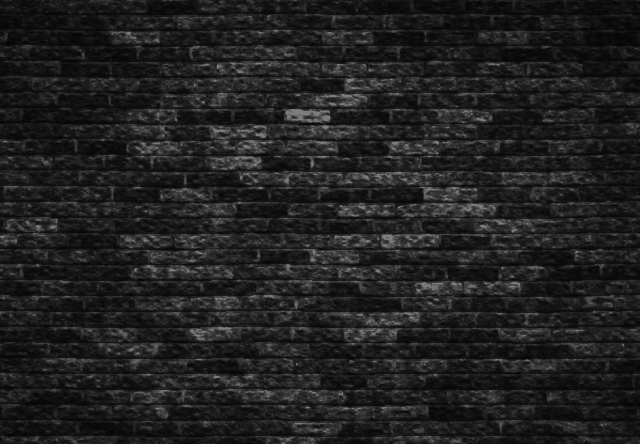
Reproduce this texture procedurally as a WebGL 2 fragment shader.

```glsl
#version 300 es
precision highp float;

uniform vec2 u_resolution;
out vec4 outColor;

#define ROWS 28.4
#define BRICK_LENGTH 0.118
#define JOINT 0.0062
#define EDGE_JITTER 0.16
#define ROUGHNESS 0.0034
#define BRICK_TONE 0.106
#define MORTAR_TONE 0.125
#define BRICK_VARIATION 1.25
#define GRAIN 2.3
#define RELIEF 1.3
#define VIGNETTE 0.95

float hash(vec2 p) {
    return fract(sin(dot(p, vec2(127.1, 311.7))) * 43758.5453);
}

float noise(vec2 p) {
    vec2 i = floor(p), f = fract(p);
    f = f * f * (3.0 - 2.0 * f);
    float low = mix(hash(i), hash(i + vec2(1.0, 0.0)), f.x);
    float high = mix(hash(i + vec2(0.0, 1.0)), hash(i + 1.0), f.x);
    return mix(low, high, f.y);
}

float fbm(vec2 p) {
    float sum = 0.0, amplitude = 0.5;
    for (int i = 0; i < 4; i++) {
        sum += amplitude * noise(p);
        p = p * 2.03 + 17.3;
        amplitude *= 0.5;
    }
    return sum;
}

// Position of the vertical joint left of a brick, in brick lengths
float jointAt(float index, float row) {
    return index + (hash(vec2(index, row + 40.0)) - 0.5) * EDGE_JITTER;
}

float boxDistance(vec2 p, vec2 halfSize, float radius) {
    vec2 d = abs(p) - halfSize + radius;
    return length(max(d, 0.0)) + min(max(d.x, d.y), 0.0) - radius;
}

void main() {
    vec2 p = gl_FragCoord.xy / u_resolution.y;
    vec2 uv = gl_FragCoord.xy / u_resolution;
    float pixel = 1.0 / u_resolution.y;

    // Courses sag slightly; alternate rows shift by half a brick
    float y = p.y * ROWS + 0.54 + 0.16 * (noise(p * vec2(5.0, 3.0)) - 0.5);
    float row = floor(y);
    float shift = 0.5 * mod(row, 2.0) + 0.35 * (hash(vec2(row, 9.0)) - 0.5);
    float x = p.x / BRICK_LENGTH + shift;
    float column = floor(x);
    if (x < jointAt(column, row)) column -= 1.0;
    else if (x >= jointAt(column + 1.0, row)) column += 1.0;
    float left = jointAt(column, row);
    float right = jointAt(column + 1.0, row);
    vec2 id = vec2(column, row);

    // Brick outline with chipped edges
    vec2 local = vec2((x - 0.5 * (left + right)) * BRICK_LENGTH, (fract(y) - 0.5) / ROWS);
    vec2 halfSize = 0.5 * vec2((right - left) * BRICK_LENGTH, 1.0 / ROWS) - 0.5 * JOINT;
    halfSize.y -= 0.0016 * hash(id + 3.1);
    local.y += 0.0014 * (hash(id + 7.7) - 0.5) + 0.025 * (hash(id + 5.3) - 0.5) * local.x;
    float chips = (fbm(p * 95.0) - 0.47) * 2.0 * ROUGHNESS;
    float d = boxDistance(local, halfSize, 0.004) + chips;
    float brickMask = 1.0 - smoothstep(-pixel, pixel, d);

    // Surface grain and relief lit from above
    vec2 grainPoint = p * vec2(75.0, 110.0) + hash(id) * 30.0;
    float grain = fbm(grainPoint);
    float relief = grain - fbm(grainPoint + vec2(0.12, 0.45));
    float patches = fbm(p * vec2(11.0, 15.0) + 60.0) - 0.47;
    float speck = noise(p * 210.0) - 0.5;

    // Brick face: individual tone, a few pale ones, worn bright rim
    float tone = (hash(id + 21.0) - 0.5) * BRICK_VARIATION;
    tone += 0.5 * step(0.965, hash(id + 33.0));
    float rim = smoothstep(-0.0055, -0.001, d);
    float topLight = smoothstep(-0.2, 0.9, local.y / halfSize.y);
    float underside = smoothstep(-0.55, -1.0, local.y / halfSize.y);
    tone += rim * 0.45 * topLight - 0.4 * underside;
    tone += GRAIN * (grain - 0.47) + RELIEF * relief + 0.45 * speck;
    float brick = BRICK_TONE * exp(tone);

    // Mortar: shaded under each brick, pale where it catches light
    float shade = smoothstep(0.004, -0.004, local.y + halfSize.y * 0.8);
    float mortarTone = 3.0 * (fbm(p * 48.0 + 9.0) - 0.47) + 0.5 * speck;
    mortarTone += mix(0.2, -0.85, shade);
    float mortar = MORTAR_TONE * exp(mortarTone);

    // Soot patches and darkened borders
    vec2 fromCentre = (uv - vec2(0.49, 0.46)) * 2.0;
    float falloff = dot(fromCentre * fromCentre, vec2(0.6, 0.5));
    float exposure = exp(0.26 - VIGNETTE * falloff + 1.1 * patches);
    float grey = mix(mortar, brick, brickMask) * exposure;
    grey = 0.012 + min(grey, 0.48);
    outColor = vec4(vec3(grey), 1.0);
}
```
